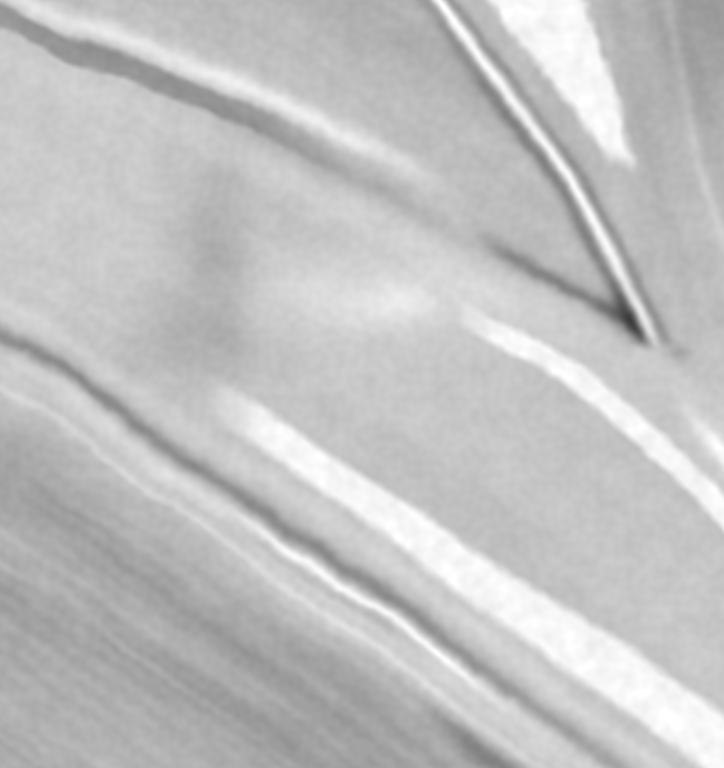
Reproduce this texture procedurally as a Shadertoy shader.

```glsl
// Soft grey folds running diagonally, with glossy white highlights and dark creases.

vec2 gradientAt(vec2 cell) {
    float angle = 6.2832 * fract(sin(dot(cell, vec2(127.1, 311.7))) * 43758.5);
    return vec2(cos(angle), sin(angle));
}

float gradientNoise(vec2 p) {
    vec2 i = floor(p), f = p - i, e = vec2(1, 0);
    vec2 u = f * f * f * (f * (f * 6.0 - 15.0) + 10.0);
    float low = mix(dot(gradientAt(i), f), dot(gradientAt(i + e), f - e), u.x);
    float high = mix(dot(gradientAt(i + e.yx), f - e.yx), dot(gradientAt(i + 1.0), f - 1.0), u.x);
    return mix(low, high, u.y);
}

// Signed distance to the parabola through a, b, c; positive on the +y side
float curve(vec2 p, vec2 a, vec2 b, vec2 c) {
    float m = (b.y - a.y) / (b.x - a.x);
    float n = (c.y - b.y) / (c.x - b.x);
    float bend = (n - m) / (c.x - a.x);
    float y = a.y + (p.x - a.x) * (m + bend * (p.x - b.x));
    float slope = m + bend * (2.0 * p.x - a.x - b.x);
    return (p.y - y) / sqrt(1.0 + slope * slope);
}

float ridge(float d, float width) {
    return exp(-d * d / (width * width));
}

float span(float x, float from, float to, float soft) {
    return smoothstep(from - soft, from + soft, x) * (1.0 - smoothstep(to - soft, to + soft, x));
}

float blob(vec2 p, vec2 centre, vec2 size) {
    vec2 q = (p - centre) / size;
    return exp(-dot(q, q));
}

void mainImage(out vec4 fragColor, in vec2 fragCoord) {
    vec2 raw = fragCoord / iResolution.y, p = raw;
    p += 0.009 * vec2(gradientNoise(p * 7.0), gradientNoise(p * 7.0 + 31.0));
    p.y += 0.005 * gradientNoise(p * 28.0) + 0.002 * gradientNoise(p * 75.0);

    // Creases that divide the surface
    float upper = curve(p, vec2(0, 0.982), vec2(0.39, 0.815), vec2(0.833, 0.57));
    upper += 0.012 * ridge(p.x - 0.08, 0.05);
    float steep = curve(p.yx, vec2(1, 0.57), vec2(0.82, 0.705), vec2(0.57, 0.845));
    float lower = curve(p, vec2(0, 0.56), vec2(0.3125, 0.355), vec2(0.78, 0.017));
    lower -= 0.012 * ridge(p.x - 0.08, 0.06);

    // Striations following the diagonal
    float along = dot(p, vec2(0.82, -0.57));
    float across = dot(p, vec2(0.57, 0.82)) + 0.04 * along * along;
    float broad = gradientNoise(vec2(along * 1.6, across * 17.0));
    float fine = gradientNoise(vec2(along * 2.5 + 9.0, across * 60.0));

    // Middle panel
    float grey = 0.78 + 0.03 * broad + 0.012 * fine;
    grey += 0.02 * blob(p, vec2(0.08, 0.72), vec2(0.16, 0.16));
    grey += 0.085 * blob(p, vec2(0.47, 0.61), vec2(0.16, 0.05));
    grey -= 0.1 * blob(p, vec2(0.28, 0.68), vec2(0.05, 0.1));
    grey -= 0.09 * blob(p, vec2(0.26, 0.56), vec2(0.1, 0.06));
    grey -= 0.02 * blob(p, vec2(0.72, 0.4), vec2(0.25, 0.15));

    // Darker panel inside the upper corner
    float inside = smoothstep(-0.005, 0.02, upper) * smoothstep(-0.005, 0.012, -steep);
    float panel = 0.7 + 0.06 * (1.0 - smoothstep(0.02, 0.2, upper)) + 0.04 * broad + 0.02 * fine;
    grey = mix(grey, panel, inside);

    // Right slope, shading towards the top corner
    float right = smoothstep(0.0, 0.02, steep) * smoothstep(0.45, 0.62, p.y);
    float slope = 0.74 - 0.13 * smoothstep(0.68, 1.0, p.y) * smoothstep(0.75, 0.92, p.x);
    slope += 0.06 * gradientNoise(vec2((p.x + 0.25 * p.y) * 32.0, p.y * 3.0));
    slope += 0.05 * ridge(curve(p.yx, vec2(1, 0.87), vec2(0.85, 0.9), vec2(0.7, 0.94)), 0.008);
    grey = mix(grey, slope, right);

    // Striped shadow below the lower crease
    float depth = -lower;
    float shadow = mix(0.8, 0.645, smoothstep(0.025, 0.17, depth));
    shadow += 0.04 * smoothstep(0.24, 0.4, depth) + 0.09 * broad + 0.07 * fine;
    shadow += 0.05 * (ridge(depth - 0.06, 0.006) + ridge(depth - 0.25, 0.007));
    grey = mix(grey, shadow, smoothstep(-0.005, 0.012, depth));
    grey -= 0.2 * ridge(depth - 0.09, 0.017) * smoothstep(0.53, 0.62, p.x);

    // Upper crease, a flat dark band on the left, and its light rim
    float band = 1.0 - smoothstep(0.009, 0.021, abs(upper));
    grey -= 0.19 * band * (1.0 - smoothstep(0.22, 0.5, p.x));
    grey -= 0.1 * ridge(upper + 0.012, 0.018) * span(p.x, 0.3, 0.6, 0.1);
    grey -= 0.26 * ridge(upper, 0.012) * span(p.x, 0.64, 0.845, 0.04);
    grey += 0.16 * ridge(upper - 0.033, 0.014) * (1.0 - smoothstep(0.4, 0.67, p.x));
    grey += 0.03 * ridge(upper + 0.05, 0.025);

    // Steep crease: thin gleam between two dark lines
    float gleam = span(p.y, 0.555, 1.2, 0.015);
    grey -= 0.22 * gleam * ridge(steep + 0.015, 0.01) * (1.0 - 0.5 * smoothstep(0.75, 1.0, p.y));
    grey -= 0.15 * gleam * ridge(steep - 0.014, 0.008);
    grey += 0.23 * gleam * ridge(steep, 0.0075);
    grey -= 0.17 * blob(p, vec2(0.81, 0.6), vec2(0.022, 0.035));
    grey -= 0.1 * blob(p, vec2(0.885, 0.538), vec2(0.015, 0.012));

    // Lower crease with a bright lip
    grey -= 0.23 * ridge(lower, 0.012) * (1.0 - 0.4 * smoothstep(0.5, 0.8, p.x));
    grey += 0.16 * ridge(lower + 0.02, 0.006) * span(p.x, 0.33, 0.63, 0.06);
    grey -= 0.12 * ridge(lower + 0.033, 0.008) * span(p.x, 0.32, 0.53, 0.04);
    grey += 0.04 * ridge(lower - 0.035, 0.012);

    // Glossy white highlights
    float broadBand = abs(curve(p, vec2(0.28, 0.48), vec2(0.573, 0.28), vec2(0.937, 0.03)));
    float halfWidth = mix(0.022, 0.036, smoothstep(0.3, 0.9, p.x));
    float white = smoothstep(-0.009, 0.009, halfWidth - broadBand) * smoothstep(0.25, 0.36, p.x);
    float narrowBand = curve(p, vec2(0.61, 0.59), vec2(0.76, 0.5), vec2(0.94, 0.335));
    white = max(white, smoothstep(0.021, 0.008, abs(narrowBand)) * smoothstep(0.58, 0.66, p.x));
    white = max(white, 0.9 * ridge(narrowBand - 0.05, 0.014) * smoothstep(0.87, 0.93, p.x));
    white = max(white, 0.7 * blob(p, vec2(0.52, 0.605), vec2(0.045, 0.02)));
    float wedge = min(dot(p - vec2(0.635, 1), vec2(0.81, 0.59)),
                      dot(vec2(0.762, 1) - p, vec2(0.95, 0.3)));
    wedge += 0.008 * gradientNoise(raw * 45.0);
    white = max(white, smoothstep(-0.006, 0.012, wedge) * smoothstep(0.775, 0.805, p.y + 0.4 * (p.x - 0.8)));
    grey = mix(grey, 0.97 + 0.05 * gradientNoise(p * 40.0), white);

    // Faint mottling
    grey += 0.03 * gradientNoise(raw * 25.0) + 0.03 * gradientNoise(raw * 80.0);
    fragColor = vec4(vec3(clamp(grey, 0.0, 1.0)), 1);
}
```
